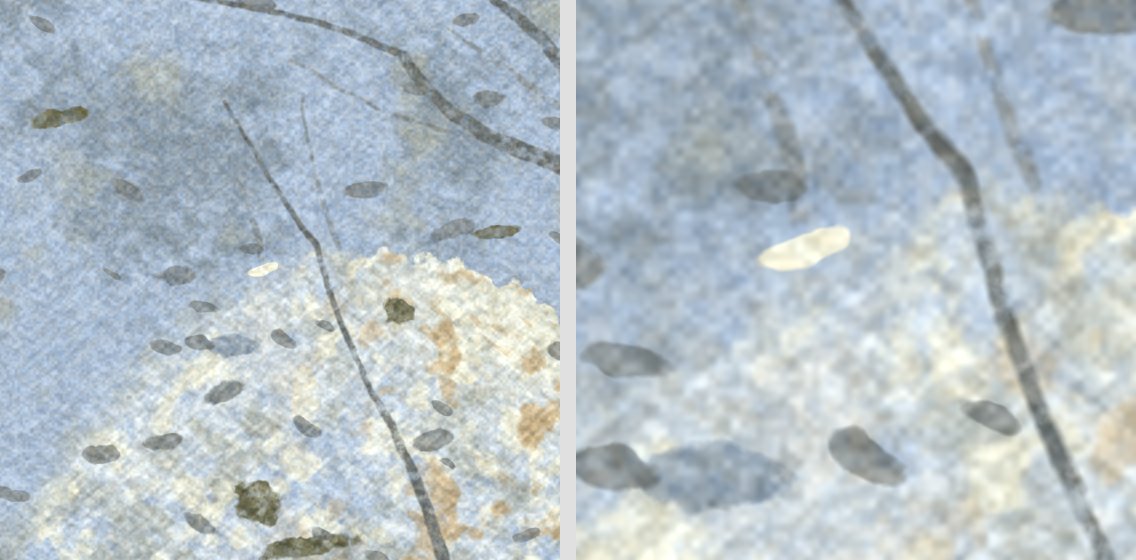
Left, the full canvas; right, a detail of the centre.
A Shadertoy shader for this texture:

```glsl
float hash(vec2 p) {
    return fract(sin(dot(p, vec2(127.1, 311.7))) * 43758.5);
}

float noise(vec2 p) {
    vec2 i = floor(p), f = fract(p);
    f = f * f * (3.0 - 2.0 * f);
    return mix(mix(hash(i), hash(i + vec2(1, 0)), f.x),
               mix(hash(i + vec2(0, 1)), hash(i + vec2(1, 1)), f.x), f.y);
}

float fbm(vec2 p) {
    float sum = 0.0, amp = 0.53;
    for (int i = 0; i < 4; i++) {
        sum += amp * noise(p);
        p = mat2(1.6, 1.2, -1.2, 1.6) * p + 7.3;
        amp *= 0.5;
    }
    return sum;
}

vec2 turn(vec2 p, float angle) {
    float c = cos(angle), s = sin(angle);
    return vec2(c * p.x + s * p.y, c * p.y - s * p.x);
}

// Short brush marks running along the given angle
float bristle(vec2 p, float angle, float fineness) {
    return noise(turn(p, angle) * vec2(0.35, 1.0) * fineness);
}

// Tapered stroke along a quadratic curve
float branch(vec2 p, vec2 a, vec2 b, vec2 c, float startWidth, float endWidth) {
    float d = 1.0;
    vec2 prev = a;
    for (int i = 1; i <= 10; i++) {
        float t = float(i) / 10.0;
        vec2 next = mix(mix(a, b, t), mix(b, c, t), t);
        vec2 seg = next - prev;
        float h = clamp(dot(p - prev, seg) / dot(seg, seg), 0.0, 1.0);
        d = min(d, length(p - prev - h * seg) - mix(startWidth, endWidth, t));
        prev = next;
    }
    return 1.0 - smoothstep(-0.003, 0.003, d);
}

// Ragged oval touch of paint
float dab(vec2 p, vec2 centre, vec2 radius, float angle) {
    float d = length(turn(p - centre, angle) / radius);
    d += 0.8 * (fbm(p * 45.0) - 0.5);
    return 1.0 - smoothstep(0.8, 1.08, d);
}

// Small dabs scattered over a jittered grid
float scatter(vec2 p, float cells, float share) {
    float cover = 0.0;
    vec2 home = floor(p * cells);
    for (int y = -1; y <= 1; y++)
    for (int x = -1; x <= 1; x++) {
        vec2 id = home + vec2(x, y);
        float size = mix(0.12, 0.3, hash(id + 4.7)) / cells;
        vec2 centre = (id + vec2(hash(id), hash(id + 9.1))) / cells;
        float mark = dab(p, centre, size * vec2(1.3, 0.55), hash(id + 2.3) - 0.6);
        cover = max(cover, mark * step(hash(id + 6.1), share));
    }
    return cover;
}

void mainImage(out vec4 fragColor, in vec2 fragCoord) {
    vec2 uv = fragCoord / iResolution.xy;
    vec2 p = uv + 0.010 * (vec2(fbm(uv * 25.0), fbm(uv * 25.0 + 40.0)) - 0.5);

    vec3 slate = vec3(0.57, 0.63, 0.68), blue = vec3(0.68, 0.75, 0.83);
    vec3 stone = vec3(0.70, 0.72, 0.68), snow = vec3(0.82, 0.86, 0.88);
    vec3 cream = vec3(0.94, 0.94, 0.86), ochre = vec3(0.76, 0.65, 0.47);
    vec3 bark = vec3(0.42, 0.44, 0.43), olive = vec3(0.44, 0.44, 0.34);

    // Blue ground with slate and stone clouds
    float cloud = fbm(p * 5.0), fleck = fbm(p * 38.0);
    float shade = cloud + 0.5 * (fleck - 0.5) + 0.12 * (p.y - 0.6);
    vec3 col = mix(blue, slate, smoothstep(0.45, 0.76, shade));
    col = mix(col, stone, 0.7 * smoothstep(0.55, 0.72, fbm(p * 7.0 + 21.0)));

    // Pale mound, crisp on the right and broken on the left
    float crest = 0.55 - 1.2 * (p.x - 0.68) * (p.x - 0.68);
    float soft = mix(0.09, 0.006, smoothstep(0.25, 0.7, p.x));
    float depth = crest - p.y + 0.07 * (fleck - 0.5);
    float mound = smoothstep(-soft, soft, depth);
    float sun = smoothstep(0.45, 0.95, p.x) * (1.0 - smoothstep(0.03, 0.3, depth));
    vec3 pale = mix(blue + 0.02, snow, smoothstep(0.32, 0.56, 0.5 * (cloud + fleck)));
    pale = mix(pale, stone, 0.65 * smoothstep(0.52, 0.7, fbm(p * 17.0 + 5.0)));
    float light = 0.85 * sun + 0.75 * smoothstep(0.52, 0.7, fbm(p * 24.0 + 13.0));
    pale = mix(pale, cream, min(light, 1.0));
    float warm = smoothstep(0.56, 0.72, fbm(p * 20.0 + 63.0));
    pale = mix(pale, ochre, warm * smoothstep(0.35, 0.9, p.x) * 0.75);
    float streak = smoothstep(0.72, 0.9, bristle(p, -0.65, 75.0));
    pale = mix(pale, ochre, 0.5 * streak * sun);
    col = mix(col, pale, mound);

    // Faint twigs, then the stem and heavy boughs
    float faint = branch(p, vec2(0.42, 0.68), vec2(0.46, 0.62), vec2(0.465, 0.54), 0.004, 0.006);
    faint = max(faint, branch(p, vec2(0.54, 0.83), vec2(0.55, 0.69), vec2(0.608, 0.56), 0.003, 0.005));
    faint = max(faint, branch(p, vec2(0.8, 0.95), vec2(0.92, 0.87), vec2(1.02, 0.79), 0.003, 0.008));
    faint = max(faint, branch(p, vec2(0.52, 0.895), vec2(0.72, 0.76), vec2(0.88, 0.755), 0.003, 0.005));
    float bough = branch(p, vec2(0.4, 0.82), vec2(0.49, 0.66), vec2(0.565, 0.56), 0.003, 0.006);
    bough = max(bough, branch(p, vec2(0.565, 0.56), vec2(0.61, 0.4), vec2(0.67, 0.29), 0.006, 0.005));
    bough = max(bough, branch(p, vec2(0.67, 0.29), vec2(0.74, 0.18), vec2(0.8, -0.02), 0.005, 0.012));
    bough = max(bough, branch(p, vec2(0.3, 1.01), vec2(0.6, 0.97), vec2(0.72, 0.9), 0.004, 0.007));
    bough = max(bough, branch(p, vec2(0.72, 0.9), vec2(0.8, 0.76), vec2(1.02, 0.7), 0.009, 0.016));
    bough = max(bough, branch(p, vec2(0.86, 1.01), vec2(0.96, 0.96), vec2(1.02, 0.86), 0.006, 0.014));
    float dry = smoothstep(0.25, 0.6, fbm(uv * 60.0));
    col = mix(col, bark + 0.1, 0.65 * faint * dry);
    col = mix(col, bark, bough * mix(0.35, 0.9, dry));

    // Fallen leaves
    float leaf = max(dab(p, vec2(0.46, 0.1), vec2(0.04, 0.046), 0.4),
                     dab(p, vec2(0.55, 0.025), vec2(0.09, 0.02), 0.15));
    leaf = max(leaf, dab(p, vec2(0.71, 0.445), vec2(0.03, 0.025), -0.5));
    leaf = max(leaf, dab(p, vec2(0.11, 0.79), vec2(0.05, 0.018), 0.15));
    leaf = max(leaf, dab(p, vec2(0.89, 0.587), vec2(0.04, 0.013), 0.1));
    col = mix(col, olive, leaf * mix(0.55, 1.0, dry));
    col = mix(col, slate, 0.85 * dab(p, vec2(0.41, 0.383), vec2(0.05, 0.022), -0.1));
    col = mix(col, cream, dab(p, vec2(0.47, 0.52), vec2(0.024, 0.01), 0.3));
    col = mix(col, bark + 0.05, 0.7 * scatter(p, 9.0, 0.3));

    // Bristle marks and canvas grain
    float marks = bristle(uv, 0.7, 150.0) + bristle(uv, -0.6, 130.0) - 1.0;
    float grain = noise(uv * 210.0) - 0.5;
    col += (0.09 + 0.05 * mound) * marks + 0.11 * grain;
    col += 0.04 * (noise(uv * 120.0 + 31.0) - 0.5) * vec3(1.0, 0.2, -1.0);
    fragColor = vec4(clamp(col, 0.0, 1.0), 1.0);
}
```
